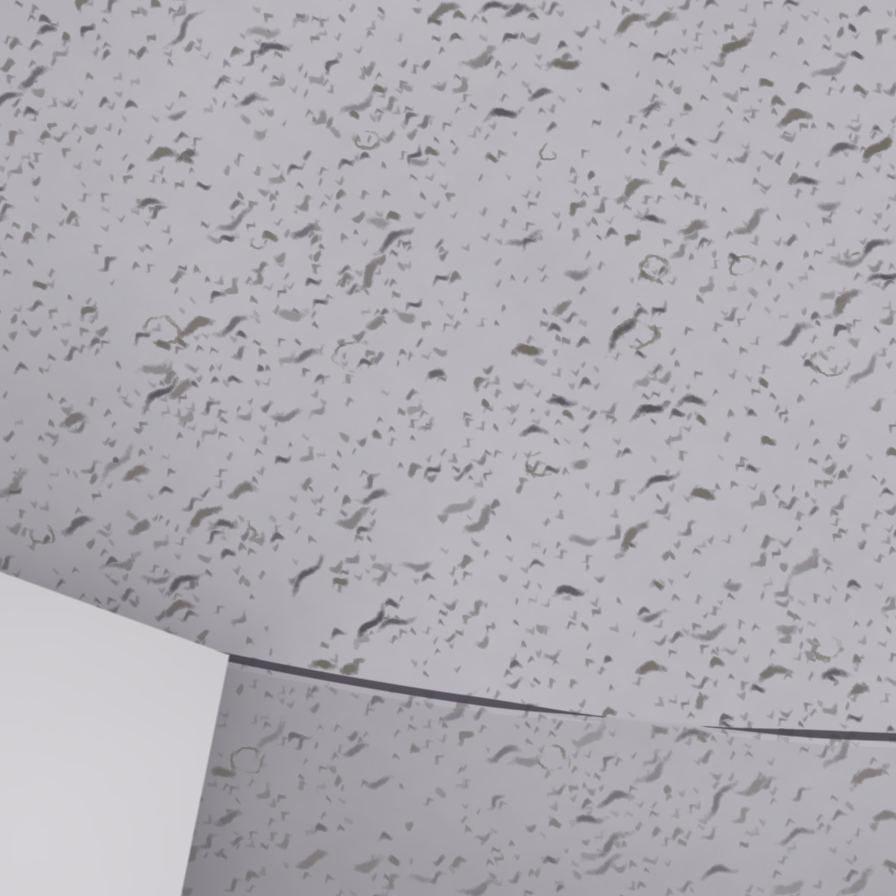
Write a three.js fragment shader that draws this texture.

```glsl
varying vec2 vUv;

vec2 hash2(vec2 p) {
  vec3 q = fract(p.xyx * vec3(0.1031, 0.1030, 0.0973));
  q += dot(q, q.yzx + 33.33);
  return fract((q.xx + q.yz) * q.zy);
}

// Layered sines, roughly -1 to 1
float waves(vec2 p) {
  float sum = 0.0;
  float gain = 0.5;
  for (int i = 0; i < 4; i++) {
    sum += gain * sin(p.x + 1.3 * sin(p.y)) * cos(p.y + 0.7 * sin(p.x));
    p = mat2(1.6, 1.2, -1.2, 1.6) * p + 2.7;
    gain *= 0.55;
  }
  return sum;
}

// Signed distance to the line a-b, positive on its left
float sideOf(vec2 p, vec2 a, vec2 b) {
  vec2 along = normalize(b - a);
  return dot(p - a, vec2(-along.y, along.x));
}

// Scattered elongated pits: x is darkness, y is ochre tint
vec2 pits(vec2 p, float cells, float density, vec2 radius, float blur, float seed) {
  vec2 grid = p * cells;
  vec2 home = floor(grid);
  vec2 result = vec2(0.0);
  for (int j = -1; j <= 1; j++) {
    for (int i = -1; i <= 1; i++) {
      vec2 cell = home + vec2(float(i), float(j));
      vec2 place = hash2(cell + seed);
      vec2 kind = hash2(cell + seed + 57.0);
      vec2 form = hash2(cell + seed + 113.0);
      vec2 center = (cell + 0.1 + 0.8 * place) / cells;
      float cluster = 0.25 * waves(center * 13.0 + seed);
      float present = step(kind.x, density + cluster);

      vec2 d = p - center;
      float angle = 0.2 + 1.5 * (form.x - 0.5) * form.x;
      float c = cos(angle);
      float s = sin(angle);
      d = vec2(c * d.x + s * d.y, c * d.y - s * d.x);
      d.y += radius.y * 0.6 * sin(d.x / radius.x * 3.0 + kind.y * 6.28);
      vec2 size = radius * mix(vec2(0.4, 0.55), vec2(1.0), form);
      float ragged = 1.0 + 0.45 * waves(p * 190.0 + seed);
      float dist = (length(d / size) - ragged) * size.y;
      float ink = present * (1.0 - smoothstep(-blur, blur, dist));
      ink *= mix(0.4, 1.0, kind.y);
      result = max(result, vec2(ink, ink * step(0.6, form.y)));
    }
  }
  return result;
}

// Broken outlines of shallow round chips
float chips(vec2 p, float cells, float density, float seed) {
  vec2 grid = p * cells;
  vec2 cell = floor(grid);
  vec2 kind = hash2(cell + seed);
  vec2 d = (fract(grid) - 0.3 - 0.4 * hash2(cell + seed + 9.0)) / cells;
  float radius = mix(0.008, 0.019, kind.y);
  float ring = abs(length(d * vec2(0.9, 1.2)) - radius + 0.006 * waves(p * 95.0));
  float broken = smoothstep(-0.3, 0.3, waves(p * 70.0 + seed));
  return step(kind.x, density) * broken * (1.0 - smoothstep(0.0005, 0.0035, ring));
}

// Curved joint, fading out in a short gap
float joint(vec2 p, float height) {
  float gap = smoothstep(0.0, 0.15, abs(p.x - 0.73) - 0.045);
  float width = 0.0042 * gap;
  float line = 1.0 - smoothstep(width - 0.001, width + 0.0018, abs(p.y - height));
  return line * smoothstep(0.0, 0.03, gap) * step(0.24, p.x);
}

vec3 stone(vec2 p, float below) {
  float light = 0.725 + 0.014 * waves(p * 9.0) + 0.007 * waves(p * 75.0);
  light -= 0.055 * smoothstep(0.55, 0.0, p.x) * smoothstep(0.9, 0.3, p.y);
  light -= 0.02 * smoothstep(0.25, 0.0, p.x);
  light -= below * mix(0.075, 0.025, smoothstep(0.25, 0.95, p.x));
  light -= 0.03 * smoothstep(0.12, 0.0, p.y);
  return light * vec3(1.0, 0.985, 1.025);
}

vec3 sheet(vec2 p) {
  float glow = exp(-9.0 * dot(p - vec2(0.04, 0.06), p - vec2(0.04, 0.06)));
  float light = mix(0.765, 0.835, glow) + 0.004 * waves(p * 14.0);
  return light * vec3(1.0, 0.988, 1.008);
}

void main() {
  vec2 p = vUv;
  float run = p.x - 0.256;
  float height = 0.266 - 0.208 * run + 0.119 * run * run;
  float below = 1.0 - smoothstep(-0.003, 0.003, p.y - height);
  vec3 color = stone(p, below);

  // Pits from coarse to fine
  vec2 coarse = pits(p, 21.0, 0.30, vec2(0.021, 0.0058), 0.0026, 3.0);
  vec2 medium = pits(p, 36.0, 0.40, vec2(0.0095, 0.0047), 0.0022, 41.0);
  vec2 fine = pits(p, 62.0, 0.36, vec2(0.0052, 0.0034), 0.0020, 83.0);
  vec2 ink = max(max(coarse, medium * 0.9), fine * 0.6);
  vec3 pitColor = mix(vec3(0.29, 0.28, 0.30), vec3(0.41, 0.38, 0.34), ink.y);
  color = mix(color, pitColor, ink.x * mix(0.88, 0.68, below));
  color = mix(color, vec3(0.43, 0.41, 0.37), 0.6 * chips(p, 9.0, 0.22, 17.0));

  // Joint with a pale lower lip
  color += 0.035 * joint(p + vec2(0.0, 0.007), height);
  color = mix(color, vec3(0.29, 0.27, 0.31), 0.88 * joint(p, height));

  // Sheet and its soft shadow
  vec2 corner = vec2(0.256, 0.269);
  float top = sideOf(p, vec2(0.0, 0.362), corner);
  float right = sideOf(p, corner, vec2(0.202, 0.0));
  float edge = max(top, right);
  color *= 1.0 - 0.13 * exp(-max(edge, 0.0) * 16.0);
  color = mix(sheet(p), color, smoothstep(-0.0018, 0.0018, edge));

  gl_FragColor = vec4(color, 1.0);
}
```
